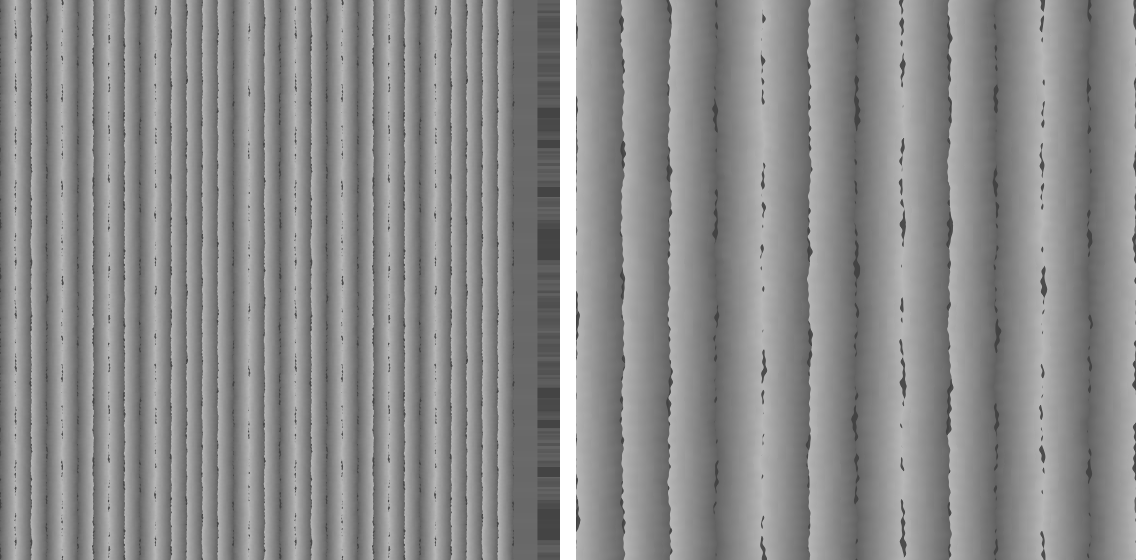
Left: the whole. Right: its middle third, enlarged.
Give the GLSL for this texture map, as a WebGL 1 fragment shader.

```glsl
precision highp float;

uniform vec2 u_resolution;

const float TAU = 6.2831853;
const float TILES = 2.0;
const float PLANKS = 18.0;       // planks per tile
const float FLAT_START = 33.0;   // plain strip, counted in planks
const float BARS_START = 34.55;  // barred strip, counted in planks

float hash(float n) {
  return fract(sin(n * 12.99 + 4.1) * 4375.85);
}

// Layered sines with whole frequencies, periodic over v = 0..1
float ripples(float v, float seed) {
  float sum = 0.0;
  float amplitude = 0.55;
  float frequency = 4.0;
  for (int i = 0; i < 5; i++) {
    float phase = hash(seed + float(i) * 7.3);
    float whole = frequency + floor(phase * 4.0);
    sum += amplitude * sin(TAU * (whole * v + phase * 5.0));
    frequency = frequency * 2.0 + 1.0;
    amplitude *= 0.85;
  }
  return sum;
}

// 1.0 where a plank brightens to the right
float risesRight(float plank) {
  float third = 1.0 - step(0.5, mod(plank, 3.0));
  float isTwelve = 1.0 - step(0.5, abs(plank - 12.0));
  float isFive = 1.0 - step(0.5, abs(plank - 5.0));
  return max(third - isTwelve, isFive);
}

// Grey of one plank at t = 0..1 across it
float plankShade(float index, float t, float v) {
  float plank = mod(index, PLANKS);
  float light = mix(1.0 - t, t, risesRight(plank));
  float grain = 0.006 * ripples(v, plank + 60.0 + floor(t * 6.0) * 0.37);
  float shade = mix(0.385, 0.715, clamp(light, 0.0, 1.0)) + grain;
  float plain = 0.41 + 0.004 * sin(TAU * 9.0 * v);
  return mix(shade, plain, step(FLAT_START - 0.5, index));
}

// Antialiased line of half width w at signed distance d
float lineCover(float d, float w, float px) {
  return clamp(0.5 + (w - abs(d)) / px, 0.0, 1.0) * clamp(2.0 * w / px, 0.0, 1.0);
}

float planks(float x, float v, float px) {
  // Ragged joint, fading out toward the plank centres
  float joint = floor(x + 0.5);
  float seed = mod(joint, PLANKS);
  float d = x - joint;
  float wobble = 0.03 * ripples(v, seed + 20.0);
  d += wobble * (1.0 - smoothstep(0.05, 0.5, abs(d)));

  float left = plankShade(joint - 1.0, d + 1.0, v);
  float right = plankShade(joint, d, v);
  float shade = mix(left, right, clamp(0.5 + d / px, 0.0, 1.0));

  // Broken crack along the joint
  float gap = ripples(v, seed + 41.0) + mix(-0.15, 0.35, hash(seed + 3.0));
  float width = 0.036 * clamp(gap, 0.0, 1.8);
  float present = step(joint, FLAT_START + 0.5);
  return mix(shade, 0.25, 0.9 * present * lineCover(d, width, px));
}

// Cellular stripes: random value of the nearest seed, blended at borders
float stripes(float v, float count, float seed, float px) {
  float y = v * count;
  float cell = floor(y);
  float nearest = 9.0;
  float second = 9.0;
  float nearValue = 0.0;
  float secondValue = 0.0;
  for (int i = -2; i <= 2; i++) {
    float id = cell + float(i);
    float key = mod(id, count) + seed;
    float gap = abs(y - id - hash(key));
    float value = hash(key + 0.47);
    if (gap < nearest) {
      second = nearest;
      secondValue = nearValue;
      nearest = gap;
      nearValue = value;
    } else if (gap < second) {
      second = gap;
      secondValue = value;
    }
  }
  float inside = clamp(0.5 + 0.5 * (second - nearest) / (px * count), 0.0, 1.0);
  return mix(secondValue, nearValue, inside);
}

float bars(float v, float px) {
  float wide = stripes(v, 26.0, 11.0, px);
  float fine = stripes(v, 110.0, 170.0, px);
  float shade = mix(0.29, 0.41, mix(fine, wide, 0.35));
  return mix(0.265, shade, smoothstep(0.26, 0.32, wide));
}

void main() {
  vec2 uv = gl_FragCoord.xy / u_resolution;
  float x = uv.x * TILES * PLANKS;
  float v = fract(uv.y * TILES);
  float px = TILES * PLANKS / u_resolution.x;

  float shade = planks(x, v, px);
  float barred = clamp(0.5 + (x - BARS_START) / px, 0.0, 1.0);
  shade = mix(shade, bars(v, TILES / u_resolution.y), barred);
  gl_FragColor = vec4(vec3(shade), 1.0);
}
```
